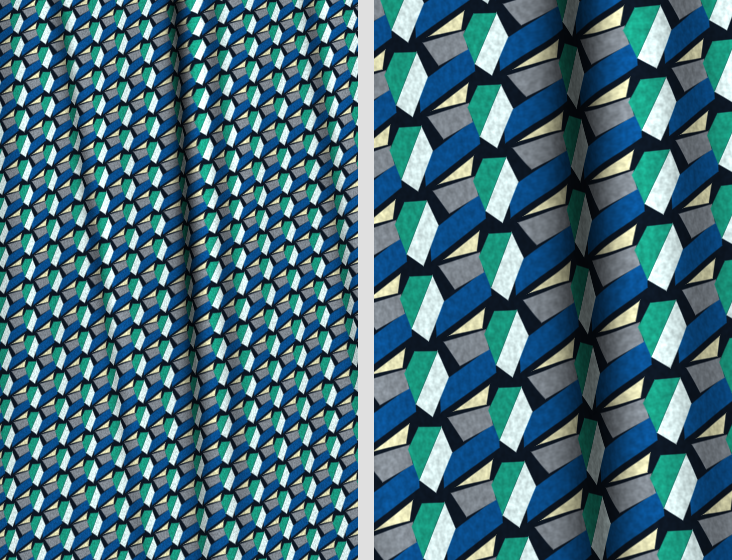
Left, the full canvas; right, a detail of the centre.
Give the GLSL for this pattern, as a Shadertoy shader.

```glsl
// Draped cloth printed with a slanted lattice of two-tone gems, blue bands,
// cream triangles and grey facets on near-black. Convex polygons form the
// motif; soft pleats bend and shade it, and gradient noise adds weave grain.

#define COLUMNS 13.0
#define ROWS 21.6
#define ROW_STEP 0.8
#define COLUMN_DROP 0.36
#define LEAN 0.075
#define WOBBLE 0.12
#define GRAIN 0.18
#define INK vec3(0.05, 0.085, 0.13)
#define BLUE vec3(0.04, 0.30, 0.54)
#define GREY vec3(0.50, 0.53, 0.56)
#define GREEN vec3(0.10, 0.59, 0.49)
#define WHITE vec3(0.87, 0.95, 0.95)

const vec3 CREAM = vec3(0.90, 0.89, 0.72);

vec2 hashGradient(vec2 cell) {
    vec3 h = fract(cell.xyx * vec3(0.1031, 0.1030, 0.0973));
    h += dot(h, h.yzx + 33.33);
    float angle = 6.2832 * fract((h.x + h.y) * h.z);
    return vec2(cos(angle), sin(angle));
}

float gradientNoise(vec2 p) {
    vec2 i = floor(p), f = p - i;
    vec2 w = f * f * f * (f * (f * 6.0 - 15.0) + 10.0);
    vec2 e = vec2(1.0, 0.0);
    float low = mix(dot(hashGradient(i), f), dot(hashGradient(i + e), f - e), w.x);
    float high = mix(dot(hashGradient(i + e.yx), f - e.yx),
                     dot(hashGradient(i + 1.0), f - 1.0), w.x);
    return mix(low, high, w.y);
}

// Signed distance to an edge; the inside lies to the left of a -> b
float edge(vec2 p, vec2 a, vec2 b) {
    vec2 along = normalize(b - a);
    return dot(p - a, vec2(along.y, -along.x));
}

float triangle(vec2 p, vec2 a, vec2 b, vec2 c) {
    return max(edge(p, a, b), max(edge(p, b, c), edge(p, c, a)));
}

float quad(vec2 p, vec2 a, vec2 b, vec2 c, vec2 d) {
    return max(max(edge(p, a, b), edge(p, b, c)), max(edge(p, c, d), edge(p, d, a)));
}

// Printed motif: nearest distance per ink, then layered from back to front
vec3 printedCloth(vec2 p, float blur) {
    float blue = 9.0, cream = 9.0, grey = 9.0, green = 9.0, white = 9.0;
    for (int i = -1; i <= 1; i++) {
        float column = round(p.x) + float(i);
        float y = p.y + COLUMN_DROP * column;
        for (int j = -1; j <= 1; j++) {
            vec2 q = vec2(p.x - column, y - ROW_STEP * (round(y / ROW_STEP) + float(j)));
            blue = min(blue, quad(q, vec2(0.14, -0.32), vec2(0.84, 0.12),
                                  vec2(0.84, 0.42), vec2(0.14, -0.02)));
            cream = min(cream, triangle(q, vec2(0.30, -0.30), vec2(0.70, -0.22),
                                        vec2(0.75, -0.01)));
            grey = min(grey, quad(q, vec2(0.22, -0.37), vec2(0.40, -0.62),
                                  vec2(0.77, -0.44), vec2(0.74, -0.23)));
            green = min(green, quad(q, vec2(0.14, 0.33), vec2(-0.14, 0.32),
                                    vec2(-0.28, 0.08), vec2(-0.16, -0.24)));
            white = min(white, quad(q, vec2(0.14, 0.33), vec2(-0.16, -0.24),
                                    vec2(0.04, -0.37), vec2(0.26, 0.06)));
        }
    }
    vec3 color = mix(INK, BLUE, smoothstep(blur, -blur, blue));
    color = mix(color, GREY, smoothstep(blur, -blur, grey));
    color = mix(color, CREAM, smoothstep(blur, -blur, cream));
    color = mix(color, WHITE, smoothstep(blur, -blur, white));
    return mix(color, GREEN, smoothstep(blur, -blur, green));
}

// Pleat along a leaning line: x = sideways pull, y = change of light
vec2 pleat(vec2 uv, float top, float bottom, float width, float depth) {
    float d = (uv.x - mix(bottom, top, uv.y)) / width;
    float fade = depth * mix(0.35, 1.0, smoothstep(0.0, 0.6, uv.y));
    float valley = exp(-d * d);
    float ridge = exp(-(d - 1.9) * (d - 1.9));
    return fade * vec2(d * valley, 0.25 * ridge - valley);
}

void mainImage(out vec4 fragColor, in vec2 fragCoord) {
    vec2 uv = fragCoord / iResolution.xy;

    // Pleats hanging from the top
    vec2 folds = pleat(uv, 0.49, 0.57, 0.028, 0.75)
               + pleat(uv, 0.16, 0.40, 0.020, 0.35)
               + pleat(uv, 0.59, 0.68, 0.025, 0.25)
               + pleat(uv, 0.86, 1.07, 0.025, 0.30)
               + pleat(uv, 0.02, -0.02, 0.040, 0.15);

    // Cloth coordinates, one unit per column, gathered towards the top
    vec2 p = vec2((uv.x - 0.5) * COLUMNS * (1.0 + 0.08 * uv.y),
                  uv.y * ROWS * ROW_STEP * (0.97 + 0.06 * uv.y));
    p.x += LEAN * p.y + 0.45 * folds.x;
    p.y += 0.18 * folds.x;
    p += WOBBLE * vec2(gradientNoise(uv * vec2(5.0, 4.0)),
                       gradientNoise(uv * vec2(4.0, 5.0) + 17.0));
    vec3 color = printedCloth(p, 0.9 * COLUMNS / iResolution.x);

    // Weave grain and light across the folds
    float grain = gradientNoise(p * vec2(17.0, 13.0)) + 0.5 * gradientNoise(p * 31.0);
    float light = 1.0 + folds.y + 0.10 * gradientNoise(uv * vec2(9.0, 1.8) + 5.0);
    color *= (1.0 + GRAIN * grain) * clamp(light, 0.18, 1.2);
    fragColor = vec4(clamp(color, 0.0, 1.0), 1.0);
}
```
